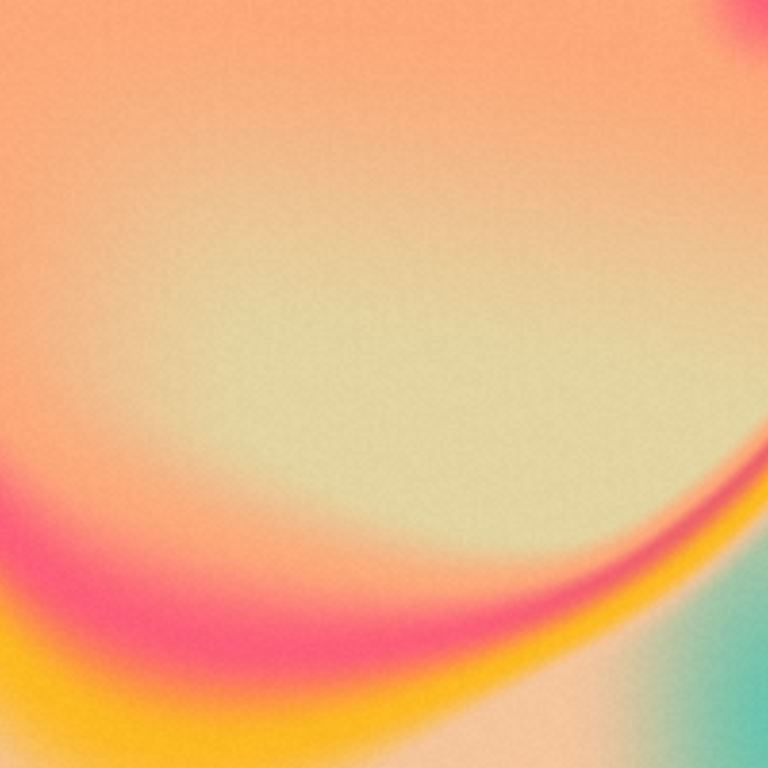
A Shadertoy shader for this background:

```glsl
// A soft, grainy gradient: a cream field held by a sweeping pink and amber bowl,
// with teal in the lower right corner. Colours blend along the height above a
// polynomial rim, through bands that narrow from left to right.

const vec3 CREAM  = vec3(0.890, 0.830, 0.630);
const vec3 ORANGE = vec3(0.990, 0.660, 0.475);
const vec3 PINK   = vec3(0.990, 0.365, 0.470);
const vec3 ROSE   = vec3(0.935, 0.390, 0.410);
const vec3 AMBER  = vec3(0.990, 0.725, 0.130);
const vec3 PEACH  = vec3(0.960, 0.770, 0.610);
const vec3 TEAL   = vec3(0.400, 0.770, 0.680);

// Heights of each band from the rim: at the left side, at the right side
const vec2 PINK_BAND   = vec2(0.075, 0.023);
const vec2 ORANGE_BAND = vec2(0.235, 0.050);
const vec2 CREAM_BAND  = vec2(0.390, 0.085);
const vec2 AMBER_BAND  = vec2(-0.075, -0.025);
const vec2 PEACH_BAND  = vec2(-0.270, -0.064);

const vec2 TEAL_CENTER = vec2(1.03, 0.06);
const float TEAL_RADIUS = 0.30;
const float CORNER_RADIUS = 0.13;
const float GRAIN_CELLS = 200.0;
const float GRAIN_AMOUNT = 0.022;

float hash(vec2 p) {
    return fract(sin(dot(p, vec2(127.1, 311.7))) * 43758.5453);
}

float valueNoise(vec2 p) {
    vec2 cell = floor(p);
    vec2 f = fract(p);
    f = f * f * (3.0 - 2.0 * f);
    float low  = mix(hash(cell), hash(cell + vec2(1.0, 0.0)), f.x);
    float high = mix(hash(cell + vec2(0.0, 1.0)), hash(cell + vec2(1.0, 1.0)), f.x);
    return mix(low, high, f.y);
}

// Height of the line where pink meets amber
float rimHeight(float x) {
    return 0.232 + x * (-1.053 + x * (2.514 + x * (-2.290 + x * 0.986)));
}

float bandHeight(vec2 band, float narrowing) {
    return mix(band.x, band.y, narrowing);
}

// Cream glow that warms to orange towards the top and left
vec3 upperField(vec2 p, float height, float narrowing) {
    float vertical = 1.0 - smoothstep(0.55, 1.02, p.y + 0.1 * p.x * p.x);
    float horizontal = smoothstep(-0.10, 0.35, p.x);
    float aboveBowl = smoothstep(0.9 * bandHeight(ORANGE_BAND, narrowing),
                                 bandHeight(CREAM_BAND, narrowing), height);
    vec3 color = mix(ORANGE, CREAM, vertical * horizontal * aboveBowl);
    float corner = 1.0 - smoothstep(0.0, CORNER_RADIUS, distance(p, vec2(1.01)));
    return mix(color, PINK, corner);
}

// Peach below the rim, turning teal in the corner
vec3 lowerField(vec2 p, float height) {
    float d = length((p - TEAL_CENTER) * vec2(1.0, 0.6));
    float teal = 1.0 - smoothstep(0.0, TEAL_RADIUS, d);
    return mix(PEACH, TEAL, teal * smoothstep(0.04, 0.10, -height));
}

void mainImage(out vec4 fragColor, in vec2 fragCoord) {
    vec2 p = fragCoord / iResolution.xy;
    float height = p.y - rimHeight(p.x);
    float upperNarrowing = smoothstep(0.15, 0.85, p.x);
    float lowerNarrowing = smoothstep(0.0, 0.75, p.x);

    float pinkAt   = bandHeight(PINK_BAND, upperNarrowing);
    float orangeAt = bandHeight(ORANGE_BAND, upperNarrowing);
    float amberAt  = bandHeight(AMBER_BAND, lowerNarrowing);
    float peachAt  = bandHeight(PEACH_BAND, lowerNarrowing);

    // Blend the bands from the bottom up
    vec3 ridge = mix(PINK, ROSE, smoothstep(0.55, 0.95, p.x));
    vec3 color = mix(lowerField(p, height), AMBER, smoothstep(peachAt, amberAt, height));
    color = mix(color, ridge, smoothstep(amberAt, pinkAt, height));
    color = mix(color, upperField(p, height, upperNarrowing),
                smoothstep(pinkAt, orangeAt, height));

    // Fine paper grain
    color += GRAIN_AMOUNT * (valueNoise(p * GRAIN_CELLS) - 0.5);
    fragColor = vec4(clamp(color, 0.0, 1.0), 1.0);
}
```
